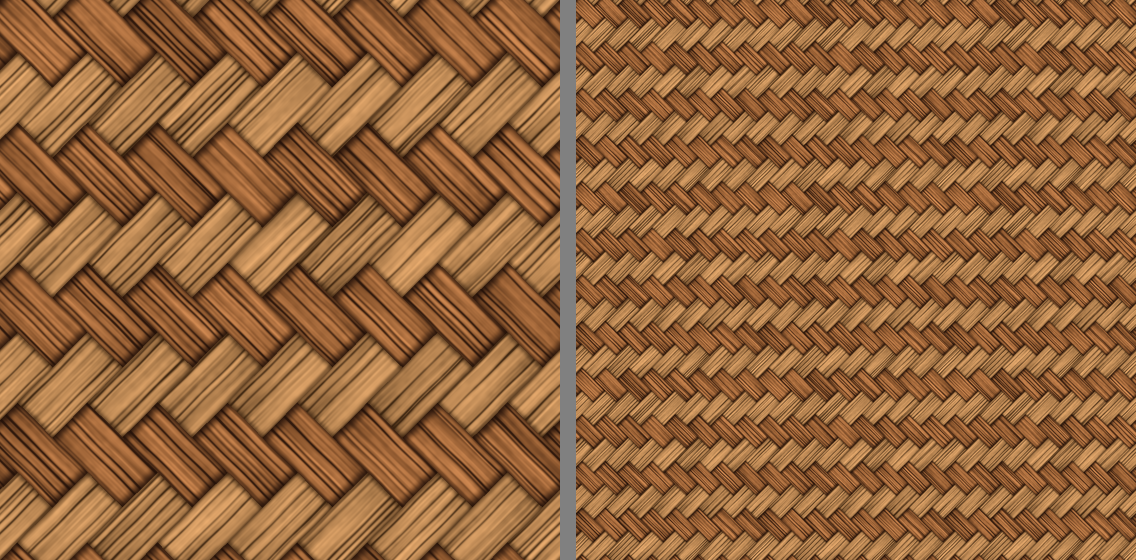
Left, the tile; right, the same tile 3 across and 3 down.
Write a WebGL 2 fragment shader that draws this pattern.

```glsl
#version 300 es
precision highp float;
// Diagonal twill weave of pale and dark wooden strips with straight grooved grain.

#define REPEATS 8.0        // weave repeats across (even number, half as many down)
#define GROOVES 7.0        // possible grooves across a strip
#define GROOVE_WIDTH 0.17  // relative to groove spacing
#define GROOVE_DEPTH 0.62
#define FINE_GRAIN 0.50
#define BROAD_GRAIN 0.30
#define STRIP_VARIATION 0.06
#define WOBBLE 0.0004      // unevenness of the strip edges

uniform vec2 u_resolution;
out vec4 fragColor;

const float TAU = 6.2831853;
const vec3 PALE_DEEP = vec3(0.19, 0.11, 0.04);
const vec3 PALE_MID  = vec3(0.67, 0.48, 0.29);
const vec3 PALE_HIGH = vec3(0.91, 0.67, 0.43);
const vec3 DARK_DEEP = vec3(0.13, 0.06, 0.03);
const vec3 DARK_MID  = vec3(0.55, 0.34, 0.18);
const vec3 DARK_HIGH = vec3(0.82, 0.54, 0.32);

float hash(vec2 q) {
    vec3 h = fract(q.xyx * 0.1031);
    h += dot(h, h.yzx + 33.33);
    return fract((h.x + h.y) * h.z);
}

float valueNoise(vec2 q) {
    vec2 cell = floor(q), f = fract(q);
    f = f * f * (3.0 - 2.0 * f);
    float low  = mix(hash(cell), hash(cell + vec2(1, 0)), f.x);
    float high = mix(hash(cell + vec2(0, 1)), hash(cell + vec2(1, 1)), f.x);
    return mix(low, high, f.y);
}

// One-dimensional cellular noise: straight jittered lines of random depth.
float grooves(float across, float seed) {
    float x = across * GROOVES;
    float depth = 0.0;
    for (int i = -1; i <= 1; i++) {
        float line = floor(x) + float(i);
        float center = line + 0.5 + 0.7 * (hash(vec2(line + 5.0, seed)) - 0.5);
        float strength = smoothstep(0.15, 0.7, hash(vec2(line + 41.0, seed)));
        float offset = (x - center) / GROOVE_WIDTH;
        depth = max(depth, strength * exp(-offset * offset));
    }
    return depth;
}

vec3 weave(vec2 p) {
    p += WOBBLE * sin(TAU * vec2(11.0, 13.0) * p.yx);

    // Diagonal grid; each strip covers two cells of it.
    vec2 grid = REPEATS * vec2(p.x + p.y, p.x - p.y) - vec2(0.5, 0.0);
    vec2 origin = floor(grid);
    float phase = mod(origin.x - origin.y, 4.0);
    bool pale = phase < 1.5;
    if (phase > 0.5 && phase < 1.5) origin.x -= 1.0;
    if (phase > 1.5 && phase < 2.5) origin.y -= 1.0;

    // Position in the strip: along 0..2, across 0..1.
    vec2 local = grid - origin;
    float along  = pale ? local.x : local.y;
    float across = pale ? local.y : local.x;

    // Strip identity, wrapped at the canvas border.
    vec2 id = mod(vec2(origin.x + origin.y, origin.x - origin.y), 2.0 * REPEATS);
    float seed = floor(hash(id + 3.0) * 400.0);

    // Grain: long straight streaks, a few short flecks, dark grooves
    float broad  = valueNoise(vec2(across * 6.0 + seed, along * 0.5 + seed));
    float streak = valueNoise(vec2(across * 15.0 + seed, along * 0.4 + seed + 9.0));
    float fine   = valueNoise(vec2(across * 27.0 + seed, along * 0.7 + seed + 31.0));
    float fleck  = valueNoise(vec2(across * 12.0 + seed, along * 8.0 + seed + 53.0));
    float tone = 0.70 + BROAD_GRAIN * (broad - 0.5);
    tone += FINE_GRAIN * (0.5 * streak + 0.5 * fine - 0.5);
    tone += 0.08 * (fleck - 0.5) + STRIP_VARIATION * (hash(id + 17.0) - 0.5);
    tone += 0.10 * sin(0.25 * TAU * along) - 0.04;
    tone -= GROOVE_DEPTH * (pale ? 0.85 : 1.0) * grooves(across, seed);

    // Shadow along the sides and where the ends pass under
    float side = smoothstep(-0.03, 0.09, min(across, 1.0 - across));
    float end = smoothstep(-0.04, pale ? 0.13 : 0.22, min(along, 2.0 - along));
    tone = max(tone, 0.08) * mix(pale ? 0.25 : 0.12, 1.0, side);
    tone *= mix(pale ? 0.30 : 0.08, 1.0, end);

    // Colour ramp
    vec3 deep = pale ? PALE_DEEP : DARK_DEEP;
    vec3 mid  = pale ? PALE_MID  : DARK_MID;
    vec3 high = pale ? PALE_HIGH : DARK_HIGH;
    vec3 color = mix(deep, mid, clamp(tone / 0.6, 0.0, 1.0));
    return mix(color, high, clamp((tone - 0.6) / 0.4, 0.0, 1.0));
}

void main() {
    // Four samples per pixel smooth the edges.
    vec3 color = vec3(0.0);
    for (int i = 0; i < 4; i++) {
        vec2 jitter = 0.5 * vec2(i % 2, i / 2) - 0.25;
        color += 0.25 * weave((gl_FragCoord.xy + jitter) / u_resolution);
    }
    fragColor = vec4(color, 1.0);
}
```
